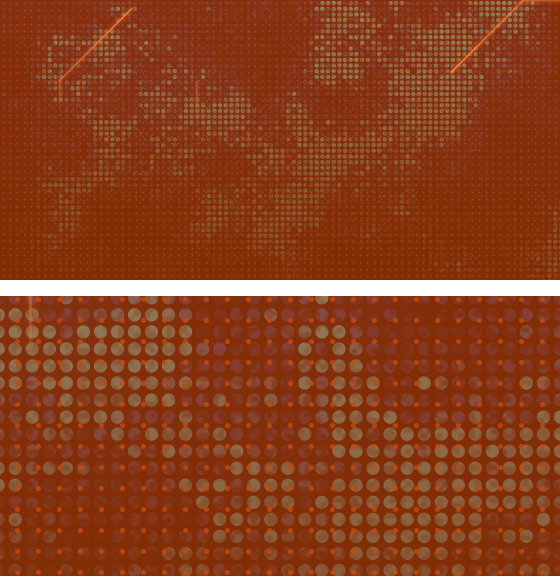
Top: the whole. Bottom: its middle third, enlarged.
A Shadertoy shader for this background:

```glsl
const float DISC_ROWS = 49.3;
const vec2  DISC_OFFSET = vec2(0.26);
const float DISC_RADIUS = 0.39;
const float SPECK_ROWS = 40.0;
const float SPECK_RADIUS = 0.12;
const float CLOUD_SCALE = 5.0;
const float GRAIN_SCALE = 3.2;
const float TRACE_WIDTH = 0.0018;
const float GLOW_WIDTH = 0.009;

const vec3 RUST_LOW  = vec3(0.50, 0.175, 0.015);
const vec3 RUST_HIGH = vec3(0.52, 0.180, 0.040);
const vec3 MAUVE = vec3(0.53, 0.29, 0.34);
const vec3 BROWN = vec3(0.57, 0.33, 0.20);
const vec3 SAGE  = vec3(0.58, 0.56, 0.43);
const vec3 SPECK = vec3(0.78, 0.29, 0.05);
const vec3 TRACE = vec3(1.00, 0.62, 0.36);
const vec3 GLOW  = vec3(0.88, 0.34, 0.10);

float hash(vec2 p) {
    return fract(sin(dot(p, vec2(127.1, 311.7))) * 43758.5453);
}

float noise(vec2 p) {
    vec2 i = floor(p), f = fract(p);
    f = f * f * (3.0 - 2.0 * f);
    return mix(mix(hash(i), hash(i + vec2(1, 0)), f.x),
               mix(hash(i + vec2(0, 1)), hash(i + vec2(1, 1)), f.x), f.y);
}

float fbm(vec2 p) {
    float sum = 0.0, gain = 0.5;
    for (int i = 0; i < 4; i++) {
        sum += gain * noise(p);
        p = p * 2.03 + 17.3;
        gain *= 0.5;
    }
    return sum / 0.9375;
}

// Antialiased disc in the middle of a unit cell
float disc(vec2 cell, float radius, float blur) {
    return 1.0 - smoothstep(radius - blur, radius + blur, length(cell - 0.5));
}

// Glowing segment whose strength runs from 'start' to 'end'
void addTrace(inout vec3 color, vec2 p, vec2 a, vec2 b, float start, float end, float pixel) {
    vec2 ab = b - a;
    float t = clamp(dot(p - a, ab) / dot(ab, ab), 0.0, 1.0);
    float d = length(p - a - ab * t);
    float strength = mix(start, end, t);
    float core = 1.0 - smoothstep(TRACE_WIDTH - 0.6 * pixel, TRACE_WIDTH + 0.6 * pixel, d);
    color = mix(color, GLOW, 0.6 * strength * exp(-d * d / (GLOW_WIDTH * GLOW_WIDTH)));
    color = mix(color, TRACE, strength * core);
}

void mainImage(out vec4 fragColor, in vec2 fragCoord) {
    vec2 p = fragCoord / iResolution.y;
    float pixel = 1.0 / iResolution.y;

    // Ground with a soft mauve haze
    vec3 color = mix(RUST_LOW, RUST_HIGH, p.y);
    float haze = smoothstep(0.45, 0.8, fbm(p * 3.0 + 31.0));
    color = mix(color, MAUVE, 0.12 * haze * p.y);

    // Discs: clouds set their strength, grain wears their faces
    vec2 grid = p * DISC_ROWS - DISC_OFFSET;
    vec2 id = floor(grid);
    float cloud = fbm((id + 0.5) / DISC_ROWS * CLOUD_SCALE + 4.0) + 0.22 * (hash(id) - 0.5);
    float lift = mix(0.45, 1.0, smoothstep(0.0, 0.95, p.y));
    float presence = smoothstep(0.25, 0.68, cloud);
    float bright = smoothstep(0.57, 0.73, cloud + 0.07 * (p.y - 0.5));
    float grain = smoothstep(0.2, 0.75, noise(grid * GRAIN_SCALE));
    float wear = mix(mix(0.25, 1.0, grain), 1.0, 0.6 * bright);
    vec3 face = mix(mix(BROWN, MAUVE, smoothstep(0.15, 0.6, p.y)), SAGE, bright);
    float mask = disc(fract(grid), DISC_RADIUS, 0.6 * pixel * DISC_ROWS);
    color = mix(color, face, mask * wear * lift * mix(0.08, 0.85, presence));

    // Fine lattice of orange specks
    float speck = disc(fract(p * SPECK_ROWS), SPECK_RADIUS, 0.6 * pixel * SPECK_ROWS);
    color = mix(color, SPECK, 0.8 * speck);

    // Fading circuit traces
    addTrace(color, p, vec2(0.469, 0.968), vec2(0.214, 0.713), 0.85, 0.45, pixel);
    addTrace(color, p, vec2(0.214, 0.713), vec2(0.214, 0.610), 0.45, 0.05, pixel);
    addTrace(color, p, vec2(0.703, 0.695), vec2(0.703, 0.612), 0.40, 0.15, pixel);
    addTrace(color, p, vec2(1.612, 0.742), vec2(1.867, 0.997), 0.95, 0.55, pixel);
    addTrace(color, p, vec2(1.867, 0.997), vec2(2.010, 0.997), 0.55, 0.40, pixel);

    fragColor = vec4(color, 1.0);
}
```
